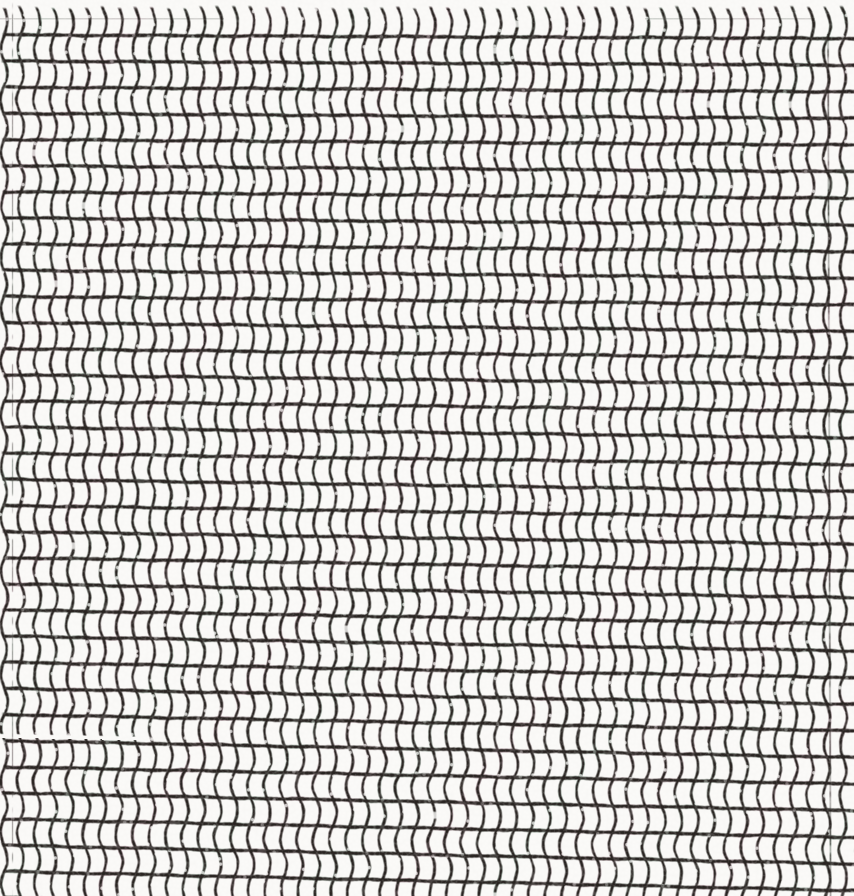
Write a Shadertoy shader that draws this pattern.

```glsl
// Wavy wire mesh: slightly tilted bars crossed by snaking strands, in worn ink on paper.

float hash(vec2 p) {
    return fract(sin(dot(p, vec2(127.1, 311.7))) * 4375.85);
}

// Distance to the nearest scattered point, one point per unit cell
float cellular(vec2 p) {
    vec2 cell = floor(p);
    float nearest = 2.0;
    for (int j = -1; j <= 1; j++)
    for (int i = -1; i <= 1; i++) {
        vec2 c = cell + vec2(i, j);
        vec2 point = c + vec2(hash(c), hash(c + 41.3));
        nearest = min(nearest, length(p - point));
    }
    return nearest;
}

// Layered sines for hand-drawn wobble
float wobble(float t, float seed) {
    return sin(t * 0.9 + seed * 7.1) * 0.5
         + sin(t * 2.3 + seed * 3.7) * 0.3
         + sin(t * 5.1 + seed * 11.9) * 0.2;
}

float stroke(float dist, float halfWidth, float soft) {
    return 1.0 - smoothstep(halfWidth - soft, halfWidth + soft, abs(dist));
}

void mainImage(out vec4 fragColor, in vec2 fragCoord) {
    // Canvas height is 100 units, y runs down from the top
    vec2 p = vec2(fragCoord.x, iResolution.y - fragCoord.y) * 100.0 / iResolution.y;
    float across = fragCoord.x / iResolution.x;
    float soft = max(0.13, 60.0 / iResolution.y);

    // Row coordinate: bars fan out and sink a little to the right
    float pitch = 2.917 + 0.055 * across;
    float row = (p.y - 3.9 - 0.4 * across) / pitch;
    float bar = floor(row + 0.5);
    float barDist = (row - bar) * pitch + 0.07 * wobble(p.x * 0.5, bar);
    float roughness = wobble(p.x * 2.1, bar + 0.4);
    float bars = stroke(barDist, 0.185 + 0.035 * roughness, soft);
    bars *= smoothstep(0.0, 0.5, p.x - 0.3 * hash(vec2(bar, 2.0))) * step(-0.5, row);

    // Strands bulge left and right in alternate rows
    float band = floor(row);
    float swing = 0.36 + 0.07 * (hash(vec2(band, 5.0)) - 0.5);
    float x = p.x - 2.3 + swing * sin(3.14159 * row) - 0.08 * wobble(p.y * 0.35, 1.0);
    float column = floor(x / 1.836 + 0.5);
    float strandDist = x - column * 1.836 + 0.07 * wobble(p.y * 0.8, column);
    float slope = swing * 1.07 * cos(3.14159 * row);
    strandDist *= inversesqrt(1.0 + slope * slope);
    float strandWidth = 0.15 + 0.025 * wobble(p.y * 2.0, column + 0.2)
                      + 0.03 * (hash(vec2(column, band)) - 0.5);
    float strands = stroke(strandDist, strandWidth, soft);
    strands *= smoothstep(0.8, 1.2, p.y + 0.3 * hash(vec2(column, 8.0)));

    // Loose strand ends above one bar at the lower left
    float looseEnds = smoothstep(0.70, 0.78, row - 26.0) * step(row, 26.88)
                    * (1.0 - smoothstep(16.0, 17.5, p.x));
    strands *= 1.0 - looseEnds;

    // Small nicks in the strands and rare longer breaks
    float nick = 1.0 - smoothstep(0.05, 0.16, cellular(p * 0.55));
    float broken = step(0.988, hash(vec2(column, band + 60.0)))
                 * stroke(fract(row) - 0.5, 0.13, 0.05);
    strands *= 1.0 - max(0.75 * nick, 0.8 * broken);
    bars *= 1.0 - 0.35 * nick;

    // Faint ruled margins at left, right and top
    float dashes = smoothstep(-0.25, 0.2, wobble(p.y * 0.7, 2.6));
    float margins = stroke(p.x - 1.4, 0.04, soft) * dashes * 0.55;
    margins = max(margins, stroke(p.x - 92.4 - 0.003 * p.y, 0.08, soft)
                         * step(3.8, p.y) * (0.4 + 0.4 * dashes));
    float topSpan = max(step(p.x, 25.0), step(72.0, p.x) * step(p.x, 91.0));
    margins = max(margins, stroke(p.y - 2.1, 0.03, soft) * topSpan * 0.4);

    // Ink density, with grain and faint warm and green fringes
    float grain = cellular(p * 2.2);
    float ink = 1.0 - (1.0 - bars) * (1.0 - strands) * (1.0 - margins);
    ink *= 1.0 - 0.16 * smoothstep(0.25, 0.85, grain);
    vec3 paper = vec3(0.985, 0.982, 0.974) - 0.012 * grain;
    vec3 color = mix(paper, vec3(0.16, 0.14, 0.13), ink);
    float fringe = ink * (1.0 - ink) * wobble(p.x * 0.4 + p.y * 0.3, 3.0);
    color += vec3(0.10, -0.06, 0.02) * fringe;
    fragColor = vec4(clamp(color, 0.0, 1.0), 1.0);
}
```
